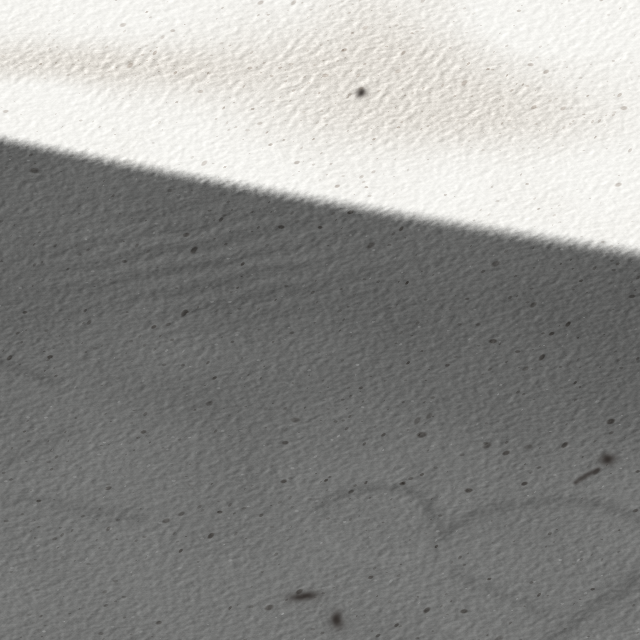
This texture is drawn by a WebGL 1 fragment shader. Its source:

```glsl
precision highp float;
// Pebbly sand crossed by a soft diagonal shadow, with ripples and faint prints.
uniform vec2 u_resolution;

vec2 hash2(vec2 p) {
  vec2 q = vec2(dot(p, vec2(127.1, 311.7)), dot(p, vec2(269.5, 183.3)));
  return fract(sin(q) * 43758.545);
}

float cornerSlope(vec2 cell, vec2 corner, vec2 f) {
  return dot(hash2(cell + corner) * 2.0 - 1.0, f - corner);
}

float gradientNoise(vec2 p) {
  vec2 i = floor(p), f = fract(p);
  vec2 u = f * f * f * (f * (f * 6.0 - 15.0) + 10.0);
  return mix(mix(cornerSlope(i, vec2(0, 0), f), cornerSlope(i, vec2(1, 0), f), u.x),
             mix(cornerSlope(i, vec2(0, 1), f), cornerSlope(i, vec2(1, 1), f), u.x), u.y);
}

float fbm(vec2 p) {
  float sum = 0.0, amp = 1.0;
  for (int i = 0; i < 4; i++) {
    sum += amp * gradientNoise(p);
    p = mat2(0.8, 0.6, -0.6, 0.8) * p * 2.03 + 7.3;
    amp *= 0.55;
  }
  return sum;
}

mat2 rotation(float a) {
  return mat2(cos(a), -sin(a), sin(a), cos(a));
}

float blob(vec2 p, vec2 center, vec2 radius) {
  vec2 d = (p - center) / radius;
  return exp(-dot(d, d));
}

float segmentDistance(vec2 p, vec2 a, vec2 b) {
  vec2 ab = b - a;
  return length(p - a - ab * clamp(dot(p - a, ab) / dot(ab, ab), 0.0, 1.0));
}

float crease(vec2 p, vec2 a, vec2 b, float width) {
  float d = segmentDistance(p, a, b) / width;
  return exp(-d * d);
}

// Signed rim profile: dark on the upper arc, pale on the lower one.
float printRim(vec2 p, vec2 center, vec2 radius, float width) {
  vec2 q = (p - center) / radius;
  float d = (length(q) - 1.0) * radius.y / width;
  return exp(-d * d) * smoothstep(-0.2, 0.6, q.y) - 0.4 * exp(-d * d) * smoothstep(0.2, -0.7, q.y);
}

// One slanted, randomly sized stone in a fraction of the cells.
float pebbles(vec2 p, float scale, float density) {
  vec2 q = rotation(0.45) * p * scale;
  vec2 cell = floor(q), r = hash2(cell), s = hash2(cell + 41.7);
  vec2 d = rotation((s.x - 0.5) * 0.9) * (fract(q) - 0.35 - 0.3 * r);
  float size = mix(0.1, 0.24, s.y * s.y);
  float stone = smoothstep(1.2, 0.5, length(d / vec2(size * 1.35, size * 0.75)));
  return stone * step(hash2(cell + 13.1).x, density) * mix(0.45, 1.0, r.y);
}

void main() {
  vec2 p = gl_FragCoord.xy / u_resolution;
  vec2 w = p + 0.012 * vec2(fbm(p * 9.0), fbm(p * 9.0 + 31.0));
  vec2 slant = rotation(0.4) * p;

  // Sand relief: lit difference of a stretched height field
  vec2 g = slant * vec2(65.0, 115.0);
  float relief = fbm(g) - fbm(g + vec2(-0.25, 0.4));
  float grain = gradientNoise(slant * vec2(150.0, 230.0));
  float patches = fbm(p * vec2(4.0, 7.0) + 3.0);

  // Sunlit sand with beige, stonier areas
  float beige = blob(p, vec2(0.1, 0.9), vec2(0.26, 0.035))
              + blob(p, vec2(0.62, 0.9), vec2(0.2, 0.11))
              + 0.7 * blob(p, vec2(0.75, 0.82), vec2(0.22, 0.05))
              + 0.5 * blob(p, vec2(0.34, 0.88), vec2(0.15, 0.05))
              - 0.8 * blob(p, vec2(0.84, 0.965), vec2(0.13, 0.04))
              - 0.7 * blob(p, vec2(0.05, 0.835), vec2(0.08, 0.04));
  beige = clamp(beige + 0.35 * patches, 0.0, 1.0);
  vec3 lit = mix(vec3(0.965, 0.962, 0.945), vec3(0.885, 0.868, 0.838), beige);
  lit += (0.06 + 0.09 * beige) * relief + 0.035 * grain;
  float litStones = pebbles(p, 48.0, 0.07 + 0.16 * beige) + 0.6 * pebbles(p + 5.0, 85.0, 0.1 + 0.2 * beige);
  lit -= litStones * vec3(0.17, 0.19, 0.2);

  // Shaded sand, darker toward the edge and the right
  float tone = mix(0.45, 0.382, smoothstep(0.2, 0.62, p.y + 0.08 * p.x));
  tone -= 0.025 * blob(p, vec2(1.0, 0.48), vec2(0.2, 0.13));
  tone += 0.02 * blob(p, vec2(0.31, 0.46), vec2(0.12, 0.05));
  tone += 0.028 * patches + 0.075 * relief + 0.035 * grain;

  // Wind ripples rising to the right
  float ripple = sin((w.y - 0.2 * w.x) * 195.0 + 2.5 * gradientNoise(p * 7.0));
  tone -= 0.028 * ripple * blob(p, vec2(0.32, 0.59), vec2(0.23, 0.085));

  // Rims of prints and long creases
  float marks = printRim(w, vec2(0.59, 0.183), vec2(0.092, 0.055), 0.007)
              + printRim(w, vec2(0.86, 0.1), vec2(0.2, 0.118), 0.008) * smoothstep(0.64, 0.72, p.x);
  marks += crease(w, vec2(0.86, 0.0), vec2(1.0, 0.1), 0.012) + 0.7 * crease(w, vec2(0.71, 0.11), vec2(0.85, 0.04), 0.01);
  marks += 0.8 * crease(w, vec2(0.0, 0.435), vec2(0.09, 0.4), 0.008) + 0.6 * crease(w, vec2(0.0, 0.275), vec2(0.12, 0.33), 0.009);
  marks += 0.6 * crease(w, vec2(0.0, 0.22), vec2(0.22, 0.19), 0.012) + 0.5 * crease(w, vec2(0.65, 0.26), vec2(0.69, 0.17), 0.02);
  tone -= 0.055 * marks * (0.8 + 0.6 * gradientNoise(p * 40.0));
  vec3 shade = tone * vec3(1.0, 1.005, 0.995);
  float shadeStones = pebbles(p + 2.0, 36.0, 0.1) + 0.55 * pebbles(p + 9.0, 70.0, 0.15);
  shade -= shadeStones * vec3(0.15, 0.16, 0.165);
  shade += 0.1 * pebbles(p + 17.0, 80.0, 0.04);

  // Soft shadow boundary, sagging slightly in the middle
  float edge = p.y - 0.783 + 0.183 * p.x + 0.007 * sin(3.14 * p.x);
  float sun = smoothstep(-0.012, 0.012 + 0.008 * p.x, edge + 0.003 * relief);
  vec3 color = mix(shade, lit, sun);

  // The largest stones and twigs
  float large = blob(w, vec2(0.528, 0.025), vec2(0.009, 0.012)) + blob(w, vec2(0.951, 0.28), vec2(0.012, 0.007));
  large += blob(w, vec2(0.475, 0.063), vec2(0.022, 0.007)) + blob(w, vec2(0.563, 0.851), vec2(0.008, 0.006));
  large += 0.7 * crease(w, vec2(0.9, 0.245), vec2(0.935, 0.265), 0.004);
  color = mix(color, vec3(0.17, 0.15, 0.14), 0.85 * clamp(large, 0.0, 1.0));
  gl_FragColor = vec4(clamp(color, 0.0, 1.0), 1.0);
}
```
